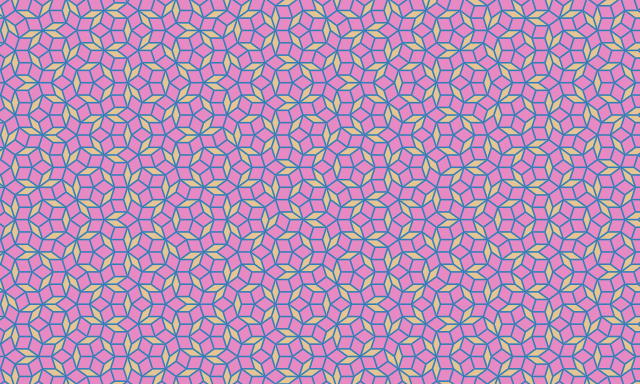
A Shadertoy shader for this pattern:

```glsl
#define EDGE 0.0338      // rhomb side, in canvas heights
#define LINE 0.122       // line width, in rhomb sides
#define SOFTNESS 1.0     // edge blur, in pixels
#define REACH 0.66       // farthest grid crossing that can own a point
#define FAT_COLOR vec3(0.906, 0.541, 0.765)
#define THIN_COLOR vec3(0.900, 0.769, 0.580)
#define LINE_COLOR vec3(0.200, 0.495, 0.722)

// Line offsets of the five grids; they sum to zero for a Penrose tiling
const float offsets[5] = float[5](0.17, 0.43, -0.29, 0.36, -0.67);

float cross2(vec2 a, vec2 b) { return a.x * b.y - a.y * b.x; }

// Rhomb tiling as the dual of five line grids.
// Returns distance to the nearest side, and 1 for a thin rhomb.
vec2 penrose(vec2 p) {
    vec2 dir[5];
    vec2 shift = vec2(0.0);
    for (int i = 0; i < 5; i++) {
        float angle = 6.2831853 * float(i) / 5.0;
        dir[i] = vec2(cos(angle), sin(angle));
        shift += offsets[i] * dir[i];
    }
    vec2 guess = (p - shift) * 0.4;   // approximate place in the grids

    vec2 best = vec2(-1e3, 0.0);
    for (int j = 0; j < 4; j++)
    for (int k = j + 1; k < 5; k++) {
        vec2 u = dir[j], v = dir[k];
        float area = cross2(u, v);
        vec2 nearest = round(vec2(dot(guess, u) + offsets[j],
                                  dot(guess, v) + offsets[k]));
        for (int c = 0; c < 9; c++) {
            // Crossing of one line from each of the two grids
            vec2 n = nearest + vec2(c % 3 - 1, c / 3 - 1);
            vec2 r = n - vec2(offsets[j], offsets[k]);
            vec2 x = (r.x * vec2(v.y, -v.x) - r.y * vec2(u.y, -u.x)) / area;
            if (distance(x, guess) > REACH) continue;

            // Corner of the rhomb that belongs to this crossing
            vec2 corner = n.x * u + n.y * v;
            for (int i = 0; i < 5; i++)
                if (i != j && i != k)
                    corner += ceil(dot(x, dir[i]) + offsets[i]) * dir[i];

            // Distance to the sides, positive inside
            vec2 q = p - corner;
            vec2 st = vec2(cross2(q, v), cross2(u, q)) / area;
            vec2 side = 0.5 - abs(st - 0.5);
            float d = min(side.x, side.y) * abs(area);
            if (d > best.x) best = vec2(d, step(abs(area), 0.8));
        }
    }
    return best;
}

void mainImage(out vec4 fragColor, in vec2 fragCoord) {
    float unit = EDGE * iResolution.y;
    vec2 tile = penrose((fragCoord - 0.5 * iResolution.xy) / unit);

    // Fill by rhomb kind, then antialiased outlines
    vec3 color = mix(FAT_COLOR, THIN_COLOR, tile.y);
    float ink = clamp(0.5 - (tile.x - 0.5 * LINE) * unit / SOFTNESS, 0.0, 1.0);
    fragColor = vec4(mix(color, LINE_COLOR, ink), 1.0);
}
```
